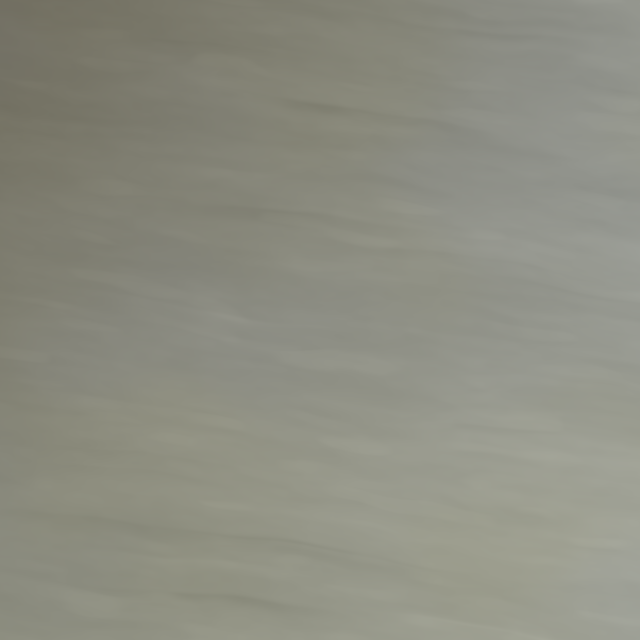
Give the GLSL for this texture, as a WebGL 2 fragment shader.

```glsl
#version 300 es
precision highp float;
// Soft grey-green weathered surface with faint slanted grain and hairline streaks.

uniform vec2 u_resolution;
out vec4 fragColor;

const float GRAIN_SLOPE = -0.14;
const int STREAK_COUNT = 22;

vec2 hash2(vec2 p) {
    vec3 q = fract(vec3(p.xyx) * vec3(0.1031, 0.1030, 0.0973));
    q += dot(q, q.yzx + 33.33);
    return fract((q.xx + q.yz) * q.zy);
}

// Smooth cellular noise: random cell values blended by distance, about -1 to 1.
float cellBlend(vec2 p, float seed) {
    vec2 cell = floor(p);
    float total = 0.0;
    float weightSum = 0.0;
    for (int y = -1; y <= 1; y++) {
        for (int x = -1; x <= 1; x++) {
            vec2 id = cell + vec2(x, y);
            vec2 toPoint = id + 0.15 + 0.7 * hash2(id + seed) - p;
            float weight = exp(-5.0 * dot(toPoint, toPoint));
            total += weight * (hash2(id + seed + 57.0).x * 2.0 - 1.0);
            weightSum += weight;
        }
    }
    return total / weightSum;
}

// Layered sines that bend the grain gently.
float grainWave(vec2 p) {
    return 0.006 * sin(p.x * 7.0 + p.y * 9.0)
         + 0.003 * sin(p.x * 17.0 - p.y * 23.0 + 1.3)
         + 0.0012 * sin(p.x * 43.0 + p.y * 31.0 + 4.0);
}

// Broad light falloff between the four corners.
vec3 baseTone(vec2 uv) {
    vec3 bottom = mix(vec3(0.553, 0.556, 0.500), vec3(0.626, 0.634, 0.588), uv.x);
    vec3 top = mix(vec3(0.438, 0.427, 0.376), vec3(0.571, 0.579, 0.548), uv.x);
    float centreLift = 0.16 * uv.x * (1.0 - uv.x) * uv.y * (1.0 - uv.y);
    return mix(bottom, top, pow(uv.y, 1.15)) + centreLift;
}

// Brightness of the stretched grain, from wide bands to fine fibres.
float grain(vec2 p, float strength) {
    float bands = 0.011 * cellBlend(p * vec2(1.8, 9.0), 11.0);
    float strands = 0.010 * cellBlend(p * vec2(4.5, 30.0), 23.0);
    float fibres = 0.006 * cellBlend(p * vec2(11.0, 75.0), 37.0);
    float mottle = 0.0035 * cellBlend(p * vec2(38.0, 90.0), 41.0);
    return bands + (strands + fibres) * strength + mottle;
}

// Sparse pale flecks where cell values peak.
float flecks(vec2 p) {
    return smoothstep(0.35, 0.95, cellBlend(p * vec2(10.0, 48.0), 71.0));
}

// A tapered line with one crisp side and one feathered side.
float streak(vec2 p, vec2 centre, float halfLength, float width) {
    vec2 d = p - centre;
    float taper = 1.0 - smoothstep(0.2, 1.0, abs(d.x) / halfLength);
    float spread = d.y > 0.0 ? width : width * 3.5;
    return taper * exp(-d.y * d.y / (spread * spread));
}

// Scattered streaks: dark ones gather at the right, pale ones lower down.
float streaks(vec2 p) {
    float total = 0.0;
    for (int i = 0; i < STREAK_COUNT; i++) {
        vec2 place = hash2(vec2(float(i) * 3.7, 19.0));
        vec2 shape = hash2(vec2(float(i) * 5.3, 83.0));
        bool pale = i % 3 == 0;
        vec2 centre = pale ? vec2(place.x, place.y * 0.65)
                           : vec2(sqrt(place.x) * 1.05, place.y * 1.1);
        float line = streak(p, centre, mix(0.08, 0.30, shape.x), mix(0.0022, 0.0050, shape.y));
        float strength = mix(0.010, 0.032, shape.x * shape.y);
        total += line * (pale ? strength : -strength);
    }
    return total;
}

void main() {
    vec2 uv = gl_FragCoord.xy / u_resolution;

    // Coordinates that follow the sloping grain
    vec2 p = vec2(uv.x, uv.y - GRAIN_SLOPE * uv.x);
    p.y += grainWave(p);

    vec3 color = baseTone(uv);

    // Wide cool and olive stains
    float stain = cellBlend(uv * vec2(4.0, 5.5) + 0.12 * sin(uv.yx * 19.0), 5.0);
    color += stain * vec3(-0.004, -0.002, 0.011);

    // Grain, flecks and streaks
    float grainStrength = mix(0.65, 1.1, uv.x);
    float breakup = 0.75 + 0.4 * cellBlend(p * vec2(14.0, 30.0), 97.0);
    color += grain(p, grainStrength);
    color += 0.014 * flecks(p) * vec3(1.0, 1.0, 0.9);
    color += streaks(p) * breakup;

    fragColor = vec4(color, 1.0);
}
```
